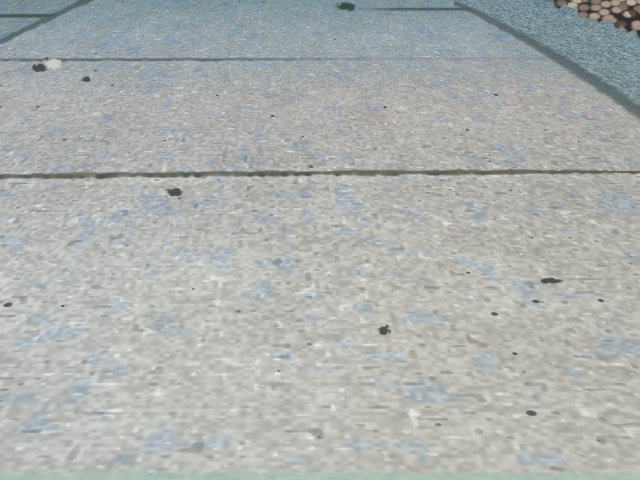
This texture is drawn by a WebGL 2 fragment shader. Its source:

```glsl
#version 300 es
precision highp float;
// Sunlit concrete paving seen in perspective, with joints, loose stones and a gravel corner.
uniform vec2 u_resolution;
out vec4 fragColor;

float hash(vec2 p) {
  vec3 q = fract(p.xyx * 0.1031);
  q += dot(q, q.yzx + 33.33);
  return fract((q.x + q.y) * q.z);
}

float noise(vec2 p) {
  vec2 i = floor(p), f = fract(p);
  f = f * f * (3.0 - 2.0 * f);
  return mix(mix(hash(i), hash(i + vec2(1, 0)), f.x),
             mix(hash(i + vec2(0, 1)), hash(i + vec2(1, 1)), f.x), f.y);
}

float fbm(vec2 p) {
  float sum = 0.0, amp = 0.5;
  for (int i = 0; i < 4; i++) {
    sum += amp * noise(p);
    p = p * 2.03 + 17.1;
    amp *= 0.5;
  }
  return sum;
}

// Soft stripe around zero.
float stripe(float d, float halfWidth) {
  return 1.0 - smoothstep(halfWidth * 0.35, halfWidth * 1.15, abs(d));
}

// Ragged elliptical lump.
float lump(vec2 uv, vec2 centre, vec2 radius) {
  float d = length((uv - centre) / radius) + 0.7 * (noise(uv * 190.0) - 0.5);
  return 1.0 - smoothstep(0.65, 1.2, d);
}

// Small stones, at most one per ground cell.
float scatter(vec2 g, float density) {
  vec2 cell = floor(g);
  vec2 centre = 0.2 + 0.6 * vec2(hash(cell + 3.7), hash(cell + 41.3));
  float radius = mix(0.03, 0.075, hash(cell + 77.0));
  float d = length((fract(g) - centre) * vec2(0.8, 1.15));
  return step(1.0 - density, hash(cell + 9.0)) * (1.0 - smoothstep(radius * 0.5, radius, d));
}

// Packed pebbles with dark gaps.
vec3 gravel(vec2 p) {
  vec2 cell = floor(p);
  float nearest = 9.0, tone = 0.0;
  for (int j = -1; j <= 1; j++)
    for (int i = -1; i <= 1; i++) {
      vec2 c = cell + vec2(i, j);
      float d = length(c + vec2(hash(c), hash(c + 19.0)) - p);
      if (d < nearest) { nearest = d; tone = hash(c + 53.0); }
    }
  vec3 stone = mix(vec3(0.36, 0.30, 0.27), vec3(0.74, 0.68, 0.62), tone);
  return mix(stone, vec3(0.20, 0.18, 0.17), smoothstep(0.3, 0.75, nearest));
}

void main() {
  vec2 uv = gl_FragCoord.xy / u_resolution;
  float depth = 1.2 - uv.y;
  vec2 ground = vec2((uv.x - 0.45) / depth, -log(depth)) + 5.0;
  float wobble = noise(uv * vec2(110.0, 60.0)) - 0.5;

  // Warm near slab, cooling and darkening with distance.
  vec3 col = mix(vec3(0.725, 0.735, 0.72), vec3(0.675, 0.68, 0.68), smoothstep(0.35, 0.8, uv.y));
  col = mix(col, vec3(0.59, 0.64, 0.66), smoothstep(0.78, 0.93, uv.y));
  col = mix(col, vec3(0.49, 0.57, 0.60), smoothstep(0.91, 1.02, uv.y));
  col += vec3(0.012, 0.0, -0.016) * smoothstep(0.1, 0.8, uv.x) * (1.0 - smoothstep(0.75, 0.95, uv.y));
  col += 0.02 * (1.0 - smoothstep(0.0, 0.5, length((uv - vec2(0.33, 0.25)) * vec2(0.8, 1.0))));
  col -= 0.025 * smoothstep(0.6, 1.0, uv.x);
  col += 0.07 * (fbm(ground * vec2(7.0, 11.0)) - 0.47);

  // Neighbouring slabs at either side.
  float t = uv.x - 0.71;
  float edge = uv.y - (0.995 - 0.62 * t - 0.6 * t * t);
  float rightSlab = smoothstep(-0.003, 0.006, edge) * step(0.0, t);
  float leftEdge = uv.y - (0.913 + 0.635 * uv.x);
  float leftSlab = smoothstep(-0.003, 0.004, leftEdge);
  col = mix(col, vec3(0.47, 0.555, 0.575), 0.85 * rightSlab);
  col = mix(col, vec3(0.46, 0.54, 0.56), 0.6 * leftSlab);

  // Aggregate grain, flecks and bluish chips.
  float grain = noise(ground * vec2(105.0, 150.0)) - 0.5;
  float coarse = noise(ground * vec2(48.0, 85.0) + 31.0);
  float far = smoothstep(0.6, 1.0, uv.y);
  col += grain * mix(0.13, 0.07, far) + 0.07 * (coarse - 0.5);
  col -= 0.13 * smoothstep(0.78, 0.95, coarse) * (1.0 - 0.6 * far);
  col += 0.10 * smoothstep(0.8, 0.95, noise(ground * vec2(60.0, 95.0) + 90.0));
  col += vec3(-0.05, -0.02, 0.02) * smoothstep(0.68, 0.85, noise(ground * vec2(22.0, 34.0) + 60.0));
  col += 0.12 * grain * rightSlab;

  // Cross joints, near to far.
  float inside = (1.0 - rightSlab) * (1.0 - leftSlab);
  float nearD = uv.y - (0.632 + 0.018 * uv.x - 0.008 * uv.x * uv.x) + 0.004 * wobble;
  float nearW = 0.0045 + 0.004 * noise(vec2(uv.x * 28.0, 4.0)) - 0.003 * smoothstep(0.85, 0.95, uv.x);
  vec3 moss = mix(vec3(0.25, 0.26, 0.24), vec3(0.35, 0.37, 0.27), noise(uv * vec2(35.0, 80.0)));
  col += 0.035 * stripe(nearD + 0.012, 0.008);
  col = mix(col, moss, stripe(nearD, nearW) * (0.75 + 0.35 * wobble));
  float midD = uv.y - 0.875 - 0.004 * uv.x + 0.003 * wobble;
  float midInk = mix(0.8, 0.2, smoothstep(0.25, 0.65, uv.x)) * (0.8 + 0.6 * wobble);
  col = mix(col, vec3(0.30, 0.34, 0.34), stripe(midD, 0.004) * midInk * inside);
  float farInk = smoothstep(0.55, 0.63, uv.x) * inside;
  col = mix(col, vec3(0.28, 0.34, 0.34), 0.8 * stripe(uv.y - 0.981, 0.004) * farInk);
  col = mix(col, vec3(0.25, 0.30, 0.27), 0.8 * stripe(uv.y - 0.967, 0.005) * leftSlab);

  // Long joints running into the distance.
  col = mix(col, vec3(0.31, 0.36, 0.37), 0.75 * stripe(edge + 0.004 * wobble, 0.007 + 0.045 * max(t, 0.0)) * step(0.0, t));
  col = mix(col, vec3(0.29, 0.35, 0.36), 0.75 * stripe(leftEdge + 0.004 * wobble, 0.008));

  // Loose stones, a leaf and the larger lumps.
  vec3 dark = vec3(0.24, 0.25, 0.25);
  col = mix(col, dark, 0.75 * scatter(ground * 9.0, 0.16));
  col = mix(col, vec3(0.40, 0.37, 0.34), 0.6 * scatter(ground * 15.0 + 7.0, 0.12));
  float lumps = lump(uv, vec2(0.272, 0.599), vec2(0.013, 0.010));
  lumps = max(lumps, lump(uv, vec2(0.601, 0.312), vec2(0.009, 0.010)));
  lumps = max(lumps, lump(uv, vec2(0.861, 0.415), vec2(0.017, 0.006)));
  lumps = max(lumps, lump(uv, vec2(0.134, 0.835), vec2(0.008, 0.006)));
  lumps = max(lumps, lump(uv, vec2(0.063, 0.859), vec2(0.012, 0.008)));
  col = mix(col, dark, 0.85 * lumps);
  col = mix(col, vec3(0.17, 0.28, 0.25), 0.9 * lump(uv, vec2(0.539, 0.986), vec2(0.015, 0.009)));
  col = mix(col, vec3(0.80, 0.81, 0.79), 0.9 * lump(uv, vec2(0.082, 0.866), vec2(0.013, 0.012)));

  // Gravel corner and pale green strip along the bottom.
  float bank = uv.y - 1.0 + 0.48 * (uv.x - 0.85) + 0.02 * wobble;
  col = mix(col, gravel(uv * vec2(60.0, 75.0)), smoothstep(-0.004, 0.005, bank));
  col = mix(col, vec3(0.64, 0.75, 0.69), 0.7 * (1.0 - smoothstep(0.006, 0.026, uv.y + 0.012 * wobble)));

  fragColor = vec4(clamp(col, 0.0, 1.0), 1.0);
}
```
